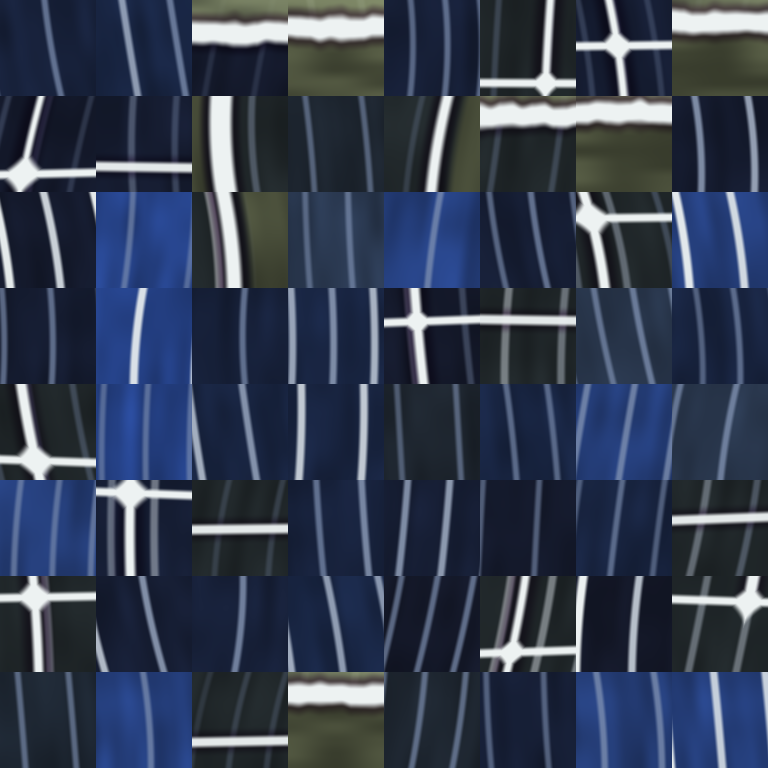
A Shadertoy shader for this pattern:

```glsl
const float TILES = 8.0;
const vec3 INK = vec3(0.075, 0.09, 0.15);
const vec3 NAVY = vec3(0.10, 0.16, 0.29);
const vec3 BLUE = vec3(0.14, 0.25, 0.52);
const vec3 SLATE = vec3(0.17, 0.23, 0.33);
const vec3 MOSS = vec3(0.12, 0.145, 0.155);
const vec3 OLIVE = vec3(0.29, 0.31, 0.23);
const vec3 STEEL = vec3(0.50, 0.57, 0.70);
const vec3 SILVER = vec3(0.93, 0.95, 0.95);

float hash(vec2 p) {
    vec3 q = fract(p.xyx * vec3(0.1031, 0.1030, 0.0973));
    q += dot(q, q.yzx + 33.33);
    return fract((q.x + q.y) * q.z);
}

// Independent random value for each tile and property
float pick(vec2 tile, float property) {
    return hash(tile + property * vec2(17.3, 41.7) + 5.0);
}

float noise(vec2 p) {
    vec2 i = floor(p), f = fract(p);
    f = f * f * (3.0 - 2.0 * f);
    return mix(mix(hash(i), hash(i + vec2(1, 0)), f.x),
               mix(hash(i + vec2(0, 1)), hash(i + vec2(1, 1)), f.x), f.y);
}

float stroke(float d, float halfWidth, float blur) {
    return 1.0 - smoothstep(halfWidth - blur, halfWidth + blur, abs(d));
}

// Concave diamond where two conductors are soldered
float solder(vec2 d, float radius) {
    vec2 q = pow(abs(d) / radius, vec2(0.75));
    return 1.0 - smoothstep(0.75, 1.2, q.x + q.y);
}

// Metal with a darkened rim
vec3 addMetal(vec3 base, float mask, float halo) {
    return mix(mix(base, base * vec3(0.62, 0.5, 0.65), halo), SILVER, mask);
}

vec3 cellColor(vec2 tile, bool plain) {
    float tone = pick(tile, 1.0), family = pick(tile, 2.0);
    if (!plain) return mix(mix(INK, NAVY, tone * 0.6), MOSS, step(0.45, family));
    vec3 base = mix(INK, NAVY, tone);
    base = mix(base, MOSS, step(0.55, family) * 0.7);
    base = mix(base, SLATE, step(0.70, family) * (0.5 + 0.5 * tone));
    return mix(base, BLUE, step(0.81, family) * (0.75 + 0.25 * tone));
}

// Slanted thin conductors: strength in x, brightness in y
vec2 fingers(vec2 tile, float across, bool plain) {
    float gap = mix(0.36, 0.68, pick(tile, 3.0));
    float u = across / gap + pick(tile, 4.0);
    float lineId = floor(u);
    float d = (fract(u) - 0.5) * gap;
    float bright = pick(tile, 5.0) * 0.75 + 0.25 * pick(tile, 6.0 + lineId);
    float width = 0.030 + 0.016 * bright * bright;
    float strength = plain ? 0.5 + 0.5 * bright : 0.16 + 0.38 * bright;
    return vec2(stroke(d, width, 0.024) * strength, bright);
}

vec3 drawTile(vec2 tile, vec2 p) {
    float kind = pick(tile, 20.0);
    bool plain = kind < 0.60;
    float height = p.y - 0.5;
    float slant = (pick(tile, 11.0) - 0.5) * 0.46;
    float bend = (pick(tile, 12.0) - 0.5) * 0.22;
    float across = p.x - 0.5 - slant * height - bend * height * height;

    // Glassy cell with soft vertical streaks
    vec3 col = cellColor(tile, plain);
    float streak = noise(vec2(across * 7.0, p.y * 1.3) + tile * 19.0);
    float cloud = noise(p * 3.0 + tile * 13.0);
    col *= 0.78 + 0.28 * streak + 0.18 * cloud;

    vec2 finger = fingers(tile, across, plain);
    vec3 fingerColor = mix(STEEL, SILVER, smoothstep(0.45, 0.95, finger.y));
    col = mix(col, fingerColor, finger.x);
    if (plain) return col;

    float level = mix(0.10, 0.88, pick(tile, 13.0));
    float barDist = p.y - level - (pick(tile, 14.0) - 0.5) * 0.09 * (p.x - 0.5);
    float railDist = across - (pick(tile, 15.0) - 0.5) * 0.65;

    if (kind < 0.74) {
        // Horizontal bar
        float bar = stroke(barDist, 0.048, 0.028);
        col = addMetal(col, bar * 0.96, stroke(barDist, 0.10, 0.06));
    } else if (kind < 0.87) {
        // Crossing, or a branch ending on the bar
        float ending = step(pick(tile, 16.0), 0.45);
        float side = pick(tile, 17.0) < 0.5 ? -1.0 : 1.0;
        side = abs(level - 0.5) > 0.25 ? sign(0.5 - level) : side;
        float reach = mix(1.0, smoothstep(-0.03, 0.03, barDist * side), ending);
        float width = mix(0.035, 0.065, pick(tile, 18.0));
        float metal = stroke(railDist, width, 0.03) * reach;
        metal = max(metal, stroke(barDist, 0.042, 0.026));
        float radius = mix(0.18, 0.29, pick(tile, 19.0));
        metal = max(metal, solder(vec2(railDist, barDist), radius));
        col = addMetal(col, metal, stroke(railDist, 0.14, 0.07) * reach);
    } else if (kind < 0.94) {
        // Heavy rail beside exposed backing
        float side = pick(tile, 16.0) < 0.3 ? -1.0 : 1.0;
        float backing = smoothstep(0.12, 0.25, railDist * side);
        col = mix(col, OLIVE * (0.72 + 0.4 * streak), backing);
        float width = mix(0.055, 0.12, pick(tile, 17.0));
        col = addMetal(col, stroke(railDist, width, 0.035), stroke(railDist, width + 0.08, 0.05));
    } else {
        // Broad worn strip with backing along one side
        float edge = p.y - mix(0.62, 0.88, pick(tile, 16.0));
        edge += (noise(vec2(p.x * 9.0, p.y * 2.0) + tile * 7.0) - 0.5) * 0.06;
        float below = smoothstep(0.02, 0.12, -edge);
        float above = smoothstep(0.0, 0.12, edge);
        vec3 backing = OLIVE * (0.75 + 0.45 * noise(vec2(p.x * 2.0, p.y * 7.0) + tile));
        col = mix(col, backing, below * step(0.4, pick(tile, 17.0)));
        col = mix(col, backing * 1.7, above * 0.85);
        col = addMetal(col, stroke(edge, 0.11, 0.045), stroke(edge, 0.19, 0.06));
    }
    return col;
}

void mainImage(out vec4 fragColor, in vec2 fragCoord) {
    vec2 grid = fragCoord / iResolution.xy * TILES;
    fragColor = vec4(clamp(drawTile(floor(grid), fract(grid)), 0.0, 1.0), 1.0);
}
```
